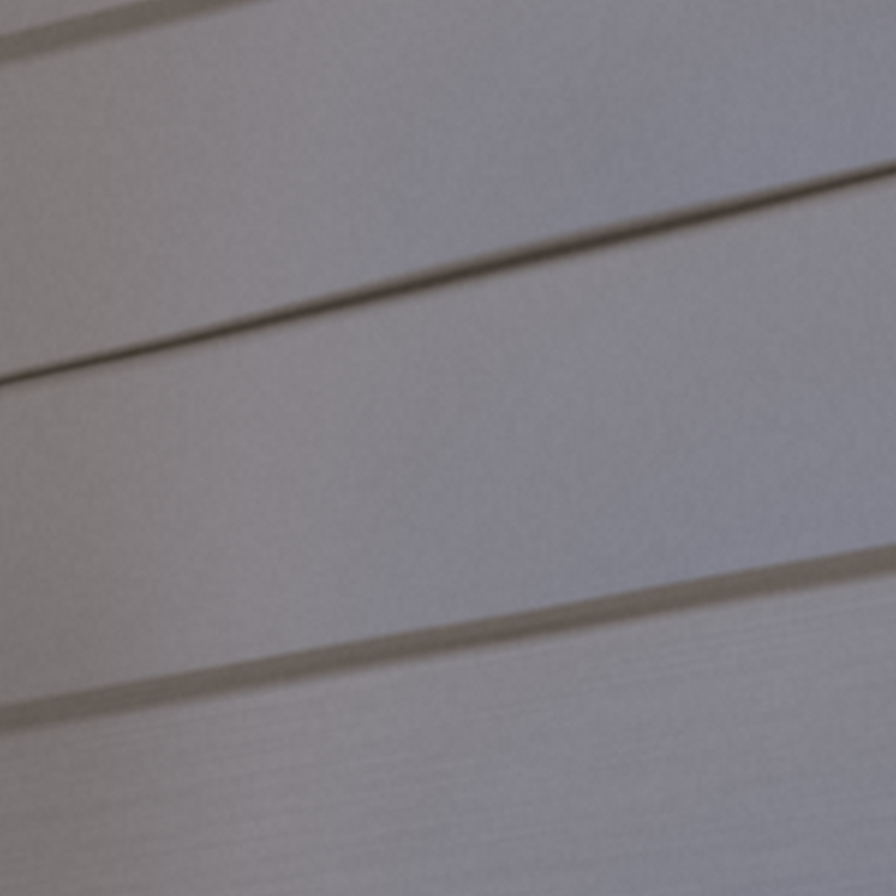
This texture is drawn by a WebGL 1 fragment shader. Its source:

```glsl
precision highp float;
// Painted lap siding seen at a slant: wide boards fanning out to the right.
// A board coordinate numbers the seams; each gets a soft brown lip, and every
// second one a dark open gap. Value noise adds paint grain and faint streaks.

uniform vec2 u_resolution;

#define SEAM_START 0.5716   // height of seam 0 at the left edge
#define SEAM_SLOPE 0.238    // rise of seam 0 across the canvas
#define BOARD_HEIGHT 0.3737 // seam spacing at the left edge
#define FAN_ABOVE 0.018     // growth of spacing to the right, above seam 0
#define FAN_BELOW 0.057     // the same, below seam 0
#define GRAIN 0.026
#define STREAKS 0.016

const vec3 WARM_PAINT = vec3(0.495, 0.468, 0.467);
const vec3 GRAY_PAINT = vec3(0.530, 0.515, 0.535);
const vec3 COOL_PAINT = vec3(0.495, 0.500, 0.548);
const vec3 LIP_BROWN  = vec3(0.405, 0.370, 0.345);
const vec3 GAP_DARK   = vec3(0.245, 0.212, 0.185);

float hash(vec2 p) {
  vec3 q = fract(vec3(p.xyx) * 0.1031);
  q += dot(q, q.yzx + 33.33);
  return fract((q.x + q.y) * q.z);
}

float noise(vec2 p) {
  vec2 i = floor(p);
  vec2 f = fract(p);
  f = f * f * (3.0 - 2.0 * f);
  return mix(mix(hash(i), hash(i + vec2(1.0, 0.0)), f.x),
             mix(hash(i + vec2(0.0, 1.0)), hash(i + vec2(1.0, 1.0)), f.x), f.y);
}

float bell(float x, float width) {
  return exp(-x * x / (width * width));
}

// Paint tint: warm at the left, cooler to the right and low on each board.
vec3 paintColor(float x, float heightOnBoard) {
  vec3 paint = mix(WARM_PAINT, GRAY_PAINT, smoothstep(-0.05, 0.42, x));
  float cool = smoothstep(0.1, 0.9, x) * (1.0 - 0.75 * heightOnBoard);
  return mix(paint, COOL_PAINT, cool);
}

// Closed seam: one broad lip with a faint crease.
vec3 closedSeam(vec3 paint, float x, float d) {
  float lip = smoothstep(-0.030, -0.008, d) * (1.0 - smoothstep(0.008, 0.021, d));
  vec3 color = mix(paint, LIP_BROWN, 0.93 * lip);
  float crease = bell(d + 0.007, 0.007) * bell(x - 0.58, 0.3);
  return mix(color, GAP_DARK, 0.22 * crease);
}

// Open seam: lip above, dark gap widest past the middle, soft shadow below.
vec3 openSeam(vec3 paint, float x, float d) {
  float swell = bell(x - 0.62, 0.36);
  float lipHeight = mix(0.014, 0.025, swell);
  float lip = smoothstep(-0.004, 0.002, d)
            * (1.0 - smoothstep(0.35 * lipHeight, lipHeight, d));
  float shadow = smoothstep(-0.026, 0.0, d) * (1.0 - smoothstep(0.0, 0.004, d));
  vec3 color = mix(paint, LIP_BROWN, 0.8 * max(lip, shadow));
  float gap = bell(d, mix(0.0050, 0.0085, swell));
  return mix(color, GAP_DARK, 0.9 * gap);
}

void main() {
  vec2 p = gl_FragCoord.xy / u_resolution;

  // Board coordinate: whole numbers lie on seams.
  float rise = p.y - SEAM_START - SEAM_SLOPE * p.x;
  float fan = rise > 0.0 ? FAN_ABOVE : FAN_BELOW;
  float spacing = BOARD_HEIGHT + fan * p.x;
  float board = rise / spacing;
  float seam = floor(board + 0.5);
  float waver = 0.003 * (noise(vec2(p.x * 5.0, seam * 7.3)) - 0.5);
  float d = (board - seam) * spacing + waver;

  // Paint with broad uneven tone.
  vec3 color = paintColor(p.x, fract(board));
  color += 0.016 * (noise(p * 5.0 + 3.7) - 0.5);

  // Alternate seams are open.
  if (mod(seam, 2.0) < 0.5) color = openSeam(color, p.x, d);
  else color = closedSeam(color, p.x, d);

  // Fine mottled grain, and streaks along the boards.
  float grain = 0.6 * noise(p * vec2(150.0, 125.0)) + 0.4 * noise(p * 260.0 + 41.0) - 0.5;
  float streak = noise(vec2(p.x * 7.0, board * 65.0)) - 0.5;
  float streakFade = max(smoothstep(-0.9, -1.1, -abs(board)) * 0.4,
                         smoothstep(0.7, 1.1, -board));
  color += GRAIN * grain + STREAKS * streak * streakFade;

  // Slight falloff to the lower left.
  color *= 1.0 - 0.05 * smoothstep(0.45, 0.0, length(p * vec2(1.0, 0.7)));

  gl_FragColor = vec4(color, 1.0);
}
```
